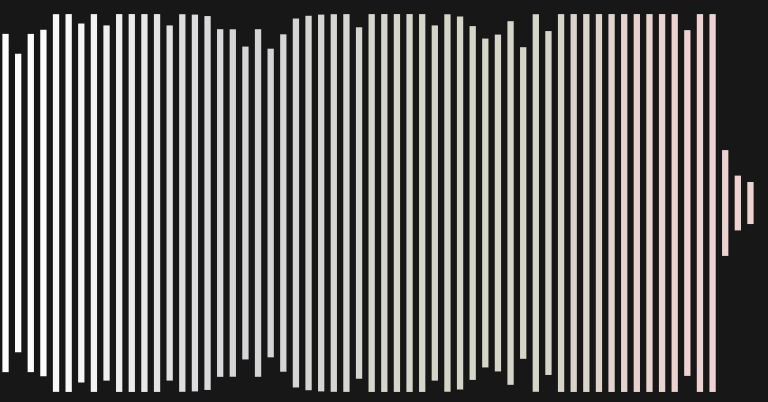
Write a Shadertoy shader that draws this background.

```glsl
#define BAR_COUNT 60.0
#define BAR_PITCH 0.01644
#define BAR_HALF_WIDTH 0.0041
#define FIRST_BAR_X 0.0072
#define AXIS_Y 0.495
#define MAX_HALF_HEIGHT 0.470
#define TAIL_START 57.0
#define BACKGROUND vec3(0.092, 0.092, 0.092)

// Dips in the envelope: bar index, spread, depth
const int DIP_COUNT = 15;
const vec3 DIPS[DIP_COUNT] = vec3[](
    vec3(1.0, 1.2, 0.21), vec3(3.0, 0.4, 0.07), vec3(6.0, 0.4, 0.05),
    vec3(8.0, 0.4, 0.06), vec3(13.0, 0.4, 0.06), vec3(17.4, 0.7, 0.08),
    vec3(20.0, 2.8, 0.07), vec3(19.0, 0.4, 0.11), vec3(21.3, 0.8, 0.14),
    vec3(28.0, 0.4, 0.07), vec3(34.0, 0.4, 0.06), vec3(38.3, 1.5, 0.135),
    vec3(41.0, 0.4, 0.17), vec3(43.0, 0.4, 0.09), vec3(54.0, 0.4, 0.085));

// Half height of a bar, relative to the tallest
float barLevel(float index) {
    if (index >= TAIL_START) return 0.10 + 0.18 * pow(0.25, index - TAIL_START);
    float level = 1.0;
    for (int i = 0; i < DIP_COUNT; i++) {
        float offset = (index - DIPS[i].x) / DIPS[i].y;
        level -= DIPS[i].z * exp(-offset * offset);
    }
    return level;
}

// White, cool grey, warm grey, then pink
vec3 barColor(float x) {
    vec3 white = vec3(1.0);
    vec3 coolGrey = vec3(0.835, 0.835, 0.845);
    vec3 warmGrey = vec3(0.835, 0.835, 0.785);
    vec3 pink = vec3(0.925, 0.825, 0.815);
    vec3 color = mix(white, coolGrey, smoothstep(0.0, 0.34, x));
    color = mix(color, warmGrey, smoothstep(0.32, 0.60, x));
    return mix(color, pink, smoothstep(0.70, 0.88, x));
}

// Coverage of one axis of a box, with an edge one pixel wide
float coverage(float distanceToEdge, float pixel) {
    return clamp(0.5 - distanceToEdge / pixel, 0.0, 1.0);
}

void mainImage(out vec4 fragColor, in vec2 fragCoord) {
    vec2 uv = fragCoord / iResolution.xy;
    vec2 pixel = 1.0 / iResolution.xy;

    // Nearest bar
    float index = clamp(round((uv.x - FIRST_BAR_X) / BAR_PITCH), 0.0, BAR_COUNT - 1.0);
    float centerX = FIRST_BAR_X + index * BAR_PITCH;
    float halfHeight = MAX_HALF_HEIGHT * barLevel(index);

    // Box mask
    float mask = coverage(abs(uv.x - centerX) - BAR_HALF_WIDTH, pixel.x)
               * coverage(abs(uv.y - AXIS_Y) - halfHeight, pixel.y);

    fragColor = vec4(mix(BACKGROUND, barColor(centerX), mask), 1.0);
}
```
